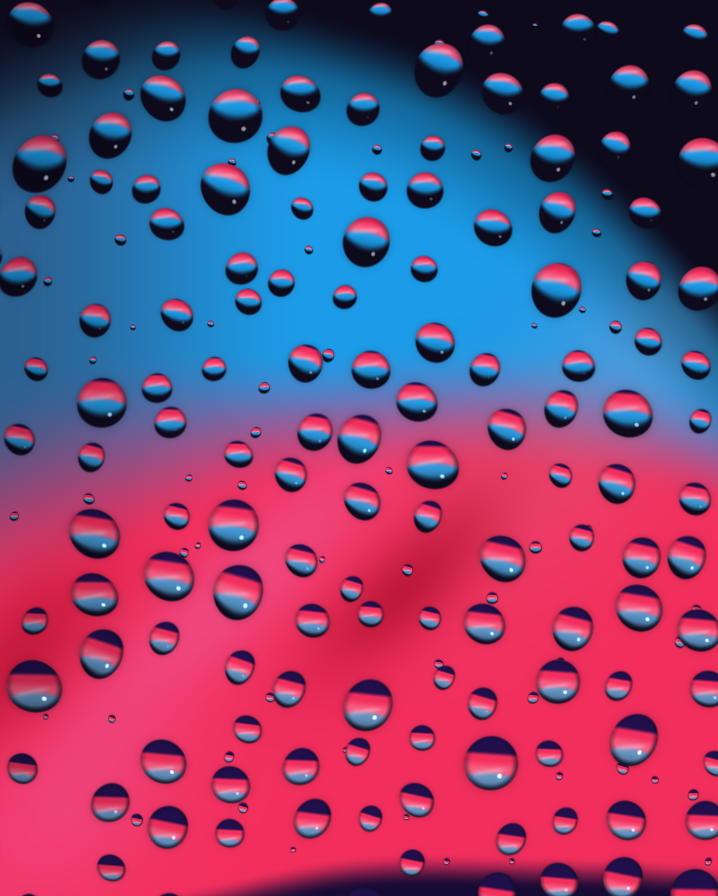
A WebGL 2 fragment shader for this texture:

```glsl
#version 300 es
precision highp float;

#define DROP_CELL 0.074
#define MIST_CELL 0.056
#define EDGE_PIXELS 1.4
#define BAND_TILT 0.16
#define PINK vec3(0.95, 0.18, 0.36)
#define MAGENTA vec3(0.94, 0.29, 0.51)
#define CRIMSON vec3(0.70, 0.07, 0.19)
#define BLUE vec3(0.11, 0.61, 0.91)
#define SLATE vec3(0.17, 0.38, 0.57)
#define NIGHT vec3(0.05, 0.04, 0.11)
#define NAVY vec3(0.13, 0.06, 0.30)

uniform vec2 u_resolution;
out vec4 outColor;

vec3 hash3(vec2 p) {
  vec3 h = fract(p.xyx * vec3(0.1031, 0.1030, 0.0973));
  h += dot(h, h.yxz + 33.33);
  return fract((h.xxy + h.yzz) * h.zyx);
}

float noise(vec2 p) {
  vec2 i = floor(p), f = fract(p);
  f = f * f * (3.0 - 2.0 * f);
  return mix(mix(hash3(i).x, hash3(i + vec2(1, 0)).x, f.x),
             mix(hash3(i + vec2(0, 1)).x, hash3(i + vec2(1, 1)).x, f.x), f.y);
}

// Soft elongated spot, stretched along a rising diagonal
float glow(vec2 p, vec2 center, vec2 size) {
  vec2 d = p - center;
  d = vec2(d.x + d.y, d.y - d.x) * 0.7071 / size;
  return exp(-dot(d, d));
}

// Blurred arcs of light behind the glass
vec3 backdrop(vec2 p) {
  p.y += 0.02 * (noise(p * 5.0 + 20.0) - 0.5);
  float fromLeft = smoothstep(0.0, 0.36, p.x);

  vec3 sky = mix(SLATE, BLUE, fromLeft);
  sky = mix(sky, vec3(0.42, 0.60, 0.82), 0.55 * glow(p, vec2(0.70, 0.58), vec2(0.2, 0.1)));
  float nightEdge = 0.965 - (p.x - 0.24) * (p.x - 0.24);
  float below = nightEdge - p.y;
  sky *= mix(0.62, 1.0, smoothstep(0.0, 0.17, below));
  float nightBlur = mix(0.075, 0.045, fromLeft);
  sky = mix(NIGHT, sky, smoothstep(-nightBlur, nightBlur, below));

  vec3 warm = mix(PINK, MAGENTA, 0.9 * glow(p, vec2(0.26, 0.34), vec2(0.27, 0.06)));
  warm = mix(warm, MAGENTA, 0.6 * glow(p, vec2(0.08, 0.10), vec2(0.16, 0.10)));
  warm = mix(warm, vec3(0.91, 0.29, 0.44), 0.7 * glow(p, vec2(0.62, 0.50), vec2(0.2, 0.12)));
  warm = mix(warm, CRIMSON, 0.8 * glow(p, vec2(0.45, 0.345), vec2(0.13, 0.05)));
  warm = mix(warm, CRIMSON, 0.7 * glow(p, vec2(0.02, 0.27), vec2(0.13, 0.06)));

  float warmEdge = 0.55 - 0.5 * (p.x - 0.48) * (p.x - 0.48);
  float warmBlur = mix(0.14, 0.075, fromLeft);
  vec3 color = mix(warm, sky, smoothstep(-warmBlur, warmBlur, p.y - warmEdge));
  float floorEdge = 0.026 - 0.3 * (p.x - 0.55) * (p.x - 0.55);
  return mix(NAVY * 0.7, color, smoothstep(-0.02, 0.02, p.y - floorEdge));
}

// Upside-down view of the light bands seen through one drop
vec3 refraction(vec2 q, vec2 center, float tone) {
  float bend = q.x * q.x;
  float s = q.y + (BAND_TILT + 0.3 * (tone - 0.5)) * q.x + 0.55 - 1.3 * center.y;
  vec3 cool = mix(BLUE, vec3(0.40, 0.58, 0.76), smoothstep(0.65, 0.2, center.y));
  cool *= mix(0.72, 1.0, smoothstep(-0.75, -0.1, s));
  vec3 color = mix(NIGHT, cool, smoothstep(-0.85, -0.45, s - 0.4 * bend));
  vec3 warm = mix(vec3(0.97, 0.36, 0.50), PINK, smoothstep(0.1, 0.5, s));
  color = mix(color, warm, smoothstep(-0.13, 0.13, s + 0.2 * bend));
  float streak = exp(-pow((s - 0.05 - 0.2 * q.x) / 0.11, 2.0)) * (1.0 - smoothstep(0.3, 0.8, abs(q.x + 0.1)));
  color = mix(color, vec3(0.96, 0.76, 0.85), 0.45 * streak);
  color = mix(color, NAVY, smoothstep(0.6, 0.8, s));
  return color * mix(0.78, 1.0, smoothstep(0.0, 0.25, center.x));
}

// Scatters drops over a grid whose columns are shifted at random
vec3 addDrops(vec3 color, vec2 p, float cell, vec2 sizes, float share, float seed) {
  vec2 g = p / cell + seed;
  for (int i = -1; i <= 1; i++) {
    float column = floor(g.x) + float(i);
    float shift = hash3(vec2(column, seed)).x;
    for (int j = -1; j <= 1; j++) {
      vec2 id = vec2(column, floor(g.y + shift) + float(j));
      vec3 h = hash3(id), k = hash3(id + 71.0);
      if (k.x > share) continue;
      float radius = mix(sizes.x, sizes.y, h.z * h.z * 0.6 + h.z * 0.4);
      vec2 center = id + 0.5 + (h.xy - 0.5) * 2.2 * (0.5 - radius);
      center.y -= shift;
      vec2 q = (g - center) / radius;
      vec2 place = (center - seed) * cell;

      // Uneven outline: slight lean, squash and pointed foot
      q.x += (k.y - 0.5) * 0.3 * q.y;
      q.x *= 1.02 + 0.14 * (k.z - 0.4) * (1.0 - q.y);
      q.y *= 0.94 + 0.12 * k.y;
      float d = length(q);
      float blur = EDGE_PIXELS / (u_resolution.y * radius * cell);
      float cover = 1.0 - smoothstep(1.0 - blur, 1.0 + blur, d);

      vec3 drop = refraction(q, place, k.z);
      float rim = smoothstep(0.72, 1.0, d) * (0.5 + 0.35 * dot(q, vec2(0.3, -0.85)));
      drop = mix(drop, NIGHT, clamp(rim, 0.0, 0.9));
      float spark = 1.0 - smoothstep(0.03, 0.13, length(q - vec2(0.32, -0.48)));
      drop += 0.55 * spark * smoothstep(0.2, 0.36, radius);
      color *= 1.0 - 0.16 * exp(-max(d - 1.0, 0.0) * 9.0);
      color = mix(color, drop, cover);
    }
  }
  return color;
}

void main() {
  vec2 p = gl_FragCoord.xy / u_resolution.y;
  vec3 color = backdrop(p);
  color = addDrops(color, p, MIST_CELL, vec2(0.05, 0.13), 0.28, 37.0);
  color = addDrops(color, p, DROP_CELL, vec2(0.17, 0.41), 0.92, 11.0);
  outColor = vec4(clamp(color, 0.0, 1.0), 1.0);
}
```
